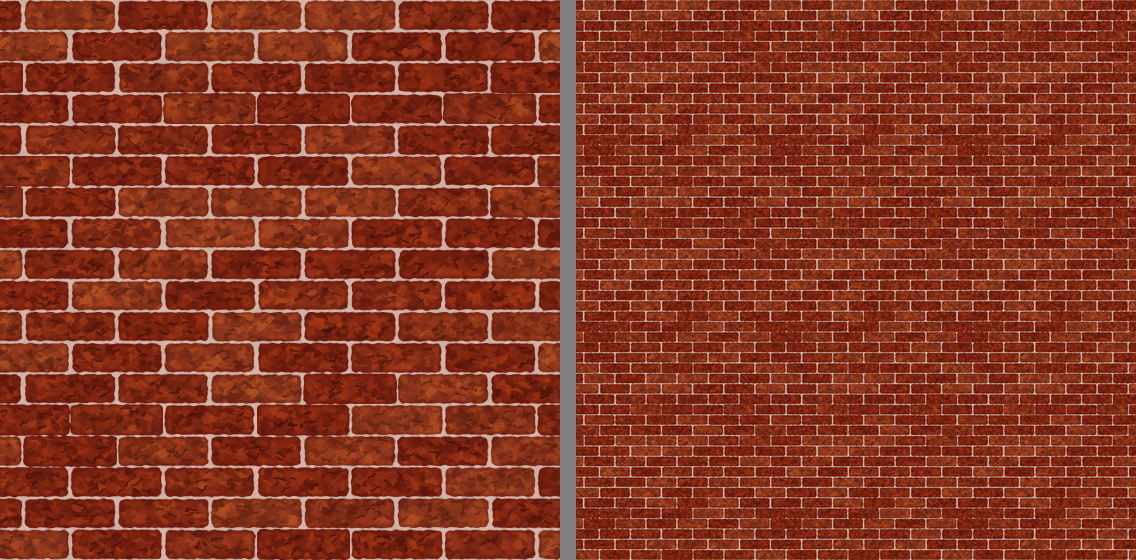
Left, the tile; right, the same tile 3 across and 3 down.
Give the GLSL for this texture, as a WebGL 1 fragment shader.

```glsl
precision highp float;
// Running-bond wall of worn, mottled red bricks with thin pale mortar.
uniform vec2 u_resolution;

#define ROWS 18.0
#define COLUMNS 6.0
#define JOINT vec2(0.060, 0.038)
#define CORNER 0.17
#define EDGE_WOBBLE 0.015
#define WORN_SHARE 0.13
#define MORTAR vec3(0.82, 0.70, 0.65)
#define DARK_CLAY vec3(0.36, 0.09, 0.045)
#define RED_CLAY vec3(0.61, 0.19, 0.08)
#define BROWN_TINT vec3(0.065, 0.075, 0.045)
#define OCHRE vec3(0.68, 0.33, 0.12)
#define RIM vec3(0.46, 0.09, 0.055)

const float TAU = 6.2831853;

float hash(vec2 p) {
  return fract(sin(dot(p, vec2(127.1, 311.7))) * 4375.85);
}

vec2 hash2(vec2 p) {
  return vec2(hash(p), hash(p + vec2(37.3, 11.9)));
}

// Layered sines with whole periods across the canvas.
vec2 warp(vec2 uv) {
  vec2 t = uv * TAU;
  vec2 slow = sin(t.yx * vec2(31.0, 37.0) + 3.0 * sin(t * vec2(17.0, 23.0)));
  vec2 fast = sin(t.yx * vec2(83.0, 71.0) + 2.0 * sin(t * vec2(47.0, 53.0)));
  return slow + 0.6 * fast;
}

// Wrapping cellular patches: one random tone per cell, softly joined.
float patches(vec2 uv, vec2 cells) {
  vec2 p = uv * cells;
  vec2 base = floor(p);
  float tone = 0.0;
  float total = 0.0;
  for (int y = -1; y <= 1; y++) {
    for (int x = -1; x <= 1; x++) {
      vec2 cell = base + vec2(float(x), float(y));
      vec2 id = mod(cell, cells);
      vec2 offset = cell + hash2(id) - p;
      float weight = exp(-14.0 * dot(offset, offset)) + 1e-6;
      tone += weight * hash(id + 53.7);
      total += weight;
    }
  }
  return tone / total;
}

float roundedBox(vec2 p, vec2 halfSize, float radius) {
  vec2 d = abs(p) - halfSize + radius;
  return length(max(d, 0.0)) + min(max(d.x, d.y), 0.0) - radius;
}

// Short slanted scars scattered on one brick.
float scars(vec2 p, vec2 id) {
  float mark = 0.0;
  for (int i = 0; i < 7; i++) {
    vec2 seed = id + float(i) * vec2(7.3, 3.1);
    vec2 center = (hash2(seed) - vec2(0.4, 0.5)) * vec2(2.2, 0.75);
    float angle = mix(-0.5, 1.0, hash(seed + 19.0));
    float reach = mix(0.03, 0.17, hash(seed + 29.0));
    vec2 dir = vec2(cos(angle), sin(angle));
    vec2 d = p - center;
    d -= dir * clamp(dot(d, dir), -reach, reach);
    mark = max(mark, 1.0 - smoothstep(0.015, 0.05, length(d)));
  }
  return mark;
}

void main() {
  vec2 uv = gl_FragCoord.xy / u_resolution;
  float pixel = ROWS / u_resolution.y;
  vec2 bend = warp(uv);

  // Brick layout, measured in row heights.
  float brickLength = ROWS / COLUMNS;
  float row = floor(uv.y * ROWS);
  float along = uv.x * COLUMNS + 0.25 + 0.5 * mod(row, 2.0);
  vec2 id = vec2(mod(floor(along), COLUMNS), row) + 1.0;
  vec2 p = vec2((fract(along) - 0.5) * brickLength, fract(uv.y * ROWS) - 0.5);

  // Outline: uneven size, rough edge, some joints almost closed.
  vec2 jitter = hash2(id + 61.0) - 0.5;
  float worn = step(1.0 - WORN_SHARE, hash(id + 83.0));
  vec2 halfSize = vec2(0.5 * brickLength, 0.5) - JOINT + jitter * vec2(0.03, 0.015);
  halfSize += worn * vec2(0.055, 0.035);
  vec2 center = (hash2(id + 97.0) - 0.5) * vec2(0.04, 0.015);
  float edge = roundedBox(p - center, halfSize, CORNER);
  edge += EDGE_WOBBLE * 0.6 * (bend.x + bend.y);

  // Mottled clay, tinted per brick.
  vec2 warped = uv + bend * 0.0022;
  float fine = patches(warped, vec2(92.0, 126.0));
  float coarse = patches(warped, vec2(44.0, 62.0));
  float brown = smoothstep(0.4, 0.9, hash(id + 41.0));
  float tone = 0.5 + 0.75 * (fine - 0.5) + 0.45 * (coarse - 0.5);
  vec3 clay = mix(DARK_CLAY, RED_CLAY, clamp(tone, 0.0, 1.0));
  clay += BROWN_TINT * (brown * (0.75 + 0.5 * coarse) + 0.25 * (fine - 0.5));
  float fleck = smoothstep(0.72, 0.92, coarse) * smoothstep(0.25, 0.6, fine);
  clay = mix(clay, OCHRE, fleck * mix(0.12, 0.5, brown));

  // Scars and a deep red rim.
  float scar = scars(p + bend * 0.022, id);
  clay = mix(clay, DARK_CLAY * 0.7, scar * mix(0.7, 0.4, brown));
  float rim = smoothstep(-0.16, -0.02, edge);
  clay = mix(clay, RIM, rim * mix(0.6, 0.35, brown));
  clay *= 1.0 - 0.14 * smoothstep(-0.06, -0.01, edge);

  vec3 mortar = MORTAR + 0.04 * (coarse - 0.5);
  float soft = 0.7 * pixel + 0.006;
  gl_FragColor = vec4(mix(clay, mortar, smoothstep(-soft, soft, edge)), 1.0);
}
```
